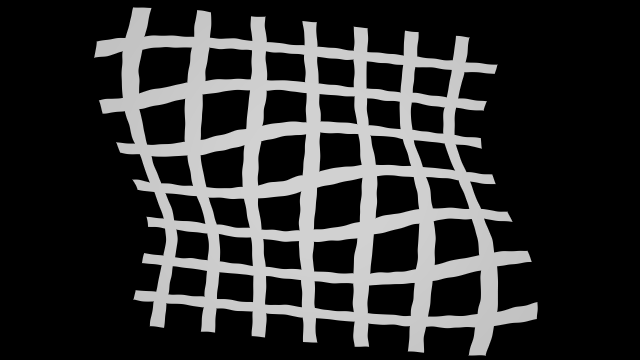
A Shadertoy shader for this pattern:

```glsl
vec2 gradientAt(vec2 cell) {
    float angle = 6.2832 * fract(sin(dot(cell, vec2(127.1, 311.7))) * 43758.5);
    return vec2(cos(angle), sin(angle));
}

float gradientNoise(vec2 p) {
    vec2 cell = floor(p), f = p - cell;
    vec2 w = f * f * f * (f * (f * 6.0 - 15.0) + 10.0);
    vec2 e = vec2(1.0, 0.0);
    float a = dot(gradientAt(cell), f);
    float b = dot(gradientAt(cell + e.xy), f - e.xy);
    float c = dot(gradientAt(cell + e.yx), f - e.yx);
    float d = dot(gradientAt(cell + e.xx), f - e.xx);
    return mix(mix(a, b, w.x), mix(c, d, w.x), w.y);
}

// Grid coordinates to canvas position: a sheared net stretched along its diagonal
vec2 bendNet(vec2 g) {
    float t = tanh(0.52 * g.y);
    float x = 0.1134 * g.x + 0.0856 * tanh(0.7 * (g.x - g.y))
            + 0.088 * t + 0.0324 * g.x * t * t * t * t;
    float y = 0.0139 * g.x + 0.1019 * g.y - 0.0579 * tanh(g.x - 1.25 * g.y);
    return vec2(x, y);
}

// Newton inversion of bendNet, with limited steps
vec2 unbendNet(vec2 p) {
    vec2 g = p / vec2(0.15, 0.13);
    for (int i = 0; i < 12; i++) {
        vec2 here = bendNet(g);
        mat2 jacobian = mat2(bendNet(g + vec2(0.01, 0.0)) - here,
                             bendNet(g + vec2(0.0, 0.01)) - here) / 0.01;
        g -= clamp(inverse(jacobian) * (here - p), -1.0, 1.0);
    }
    return g;
}

void mainImage(out vec4 fragColor, in vec2 fragCoord) {
    // Heights of the canvas, y pointing down, origin at the middle knot
    vec2 centered = (fragCoord - 0.5 * iResolution.xy) / iResolution.y;
    vec2 p = vec2(centered.x + 0.028, -centered.y - 0.005);

    // Slightly uneven edges
    vec2 wobble = vec2(gradientNoise(p * 22.0), gradientNoise(p * 22.0 + 40.0));
    vec2 grid = unbendNet(p + 0.005 * wobble);

    // Grid units covered by one pixel along each axis
    vec2 dx = dFdx(grid), dy = dFdy(grid);
    vec2 pixel = max(sqrt(dx * dx + dy * dy), 1e-5);

    // Seven strips each way, cut off beyond the outer crossings
    vec2 strip = (abs(grid - clamp(round(grid), -3.0, 3.0)) - 0.132) / pixel;
    vec2 ends = (abs(grid - vec2(0.1, 0.0)) - vec2(3.65, 3.8)) / pixel;
    float net = min(max(strip.x, ends.y), max(strip.y, ends.x));
    float coverage = clamp(0.5 - net, 0.0, 1.0);

    // Pale grey, dimming away from the middle
    float shade = mix(0.82, 0.76, smoothstep(0.15, 0.75, length(centered)));
    fragColor = vec4(vec3(shade * coverage), 1.0);
}
```
